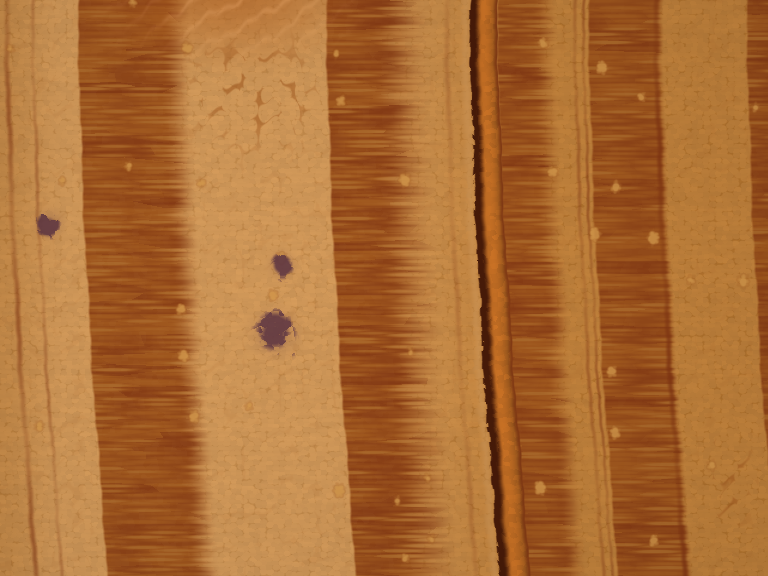
Write a Shadertoy shader that draws this texture.

```glsl
const vec3 DEEP = vec3(0.49, 0.20, 0.07);
const vec3 BROWN = vec3(0.61, 0.33, 0.11);
const vec3 TAN = vec3(0.68, 0.45, 0.20);
const vec3 PALE = vec3(0.79, 0.575, 0.335);
const vec3 OCHRE = vec3(0.73, 0.49, 0.225);
const vec3 FLECK = vec3(0.80, 0.57, 0.28);
const vec3 RIDGE = vec3(0.71, 0.40, 0.13);
const vec3 SHADOW = vec3(0.27, 0.10, 0.03);
const vec3 STAIN = vec3(0.34, 0.19, 0.25);

const float BEND = 0.052;        // sideways drift of the rings, top to bottom
const float RAGGED = 0.0012;     // wobble of ring edges
const float CRACK_LEFT = 0.816;
const float CRACK_RIGHT = 0.863;
const float FLECK_CELLS = 11.0;
const float FLECK_SHARE = 0.30;

// Dark rings: sharp start, middle of the fade, half width of the fade
const vec3 RINGS[5] = vec3[5](
    vec3(0.135, 0.308, 0.026), vec3(0.566, 0.698, 0.052), vec3(0.863, 0.948, 0.022),
    vec3(1.021, 1.146, 0.007), vec3(1.296, 1.500, 0.020));
// Thin veins: position, half width, strength
const vec3 VEINS[6] = vec3[6](
    vec3(0.012, 0.006, 0.55), vec3(0.057, 0.004, 0.35), vec3(0.776, 0.006, 0.22),
    vec3(0.998, 0.004, 0.40), vec3(1.013, 0.003, 0.50), vec3(1.139, 0.006, 0.75));
// Ink stains: centre, radius
const vec3 STAINS[3] = vec3[3](
    vec3(0.490, 0.540, 0.034), vec3(0.477, 0.422, 0.060), vec3(0.085, 0.612, 0.036));

vec2 hash2(vec2 p) {
    return fract(sin(vec2(dot(p, vec2(127.1, 311.7)), dot(p, vec2(269.5, 183.3)))) * 4375.85);
}

// Cellular noise: x = distance to the nearest point, y = random value of its cell
vec2 cellular(vec2 p) {
    vec2 base = floor(p), nearest = vec2(9.0, 0.0);
    for (int j = -1; j <= 1; j++)
    for (int i = -1; i <= 1; i++) {
        vec2 cell = base + vec2(i, j);
        float d = length(cell + 0.15 + 0.7 * hash2(cell) - p);
        if (d < nearest.x) nearest = vec2(d, hash2(cell + 41.3).x);
    }
    return nearest;
}

float wobble(float y) {
    return sin(y * 23.0) + 0.6 * sin(y * 71.0 + 1.3) + 0.4 * sin(y * 190.0 + 2.1);
}

// Soft disc-shaped or line-shaped falloff: 1 at zero distance, 0 at the radius
float falloff(float d, float radius) {
    return 1.0 - smoothstep(0.0, radius, abs(d));
}

void mainImage(out vec4 fragColor, in vec2 fragCoord) {
    vec2 uv = fragCoord / iResolution.xy;
    vec2 p = uv * vec2(4.0 / 3.0, 1.0);
    float px = 1.0 / iResolution.y;
    float down = 1.0 - uv.y;
    float u = p.x - BEND * pow(down, 1.7) + RAGGED * wobble(p.y);

    // Fibres and grain
    vec2 fine = cellular(p * vec2(9.0, 125.0));
    vec2 coarse = cellular(p * vec2(4.0, 55.0) + 17.0);
    float fibre = (1.0 - smoothstep(0.1, 0.75, fine.x)) * (0.3 + 0.7 * fine.y);
    float streak = 0.6 * fibre + 0.4 * coarse.y;
    vec2 grain = cellular(p * vec2(95.0, 120.0));
    vec2 lumps = cellular(p * 38.0 + 0.3 * wobble(p.x));

    // Pale wood
    vec3 pale = mix(PALE, OCHRE, smoothstep(0.55, 0.95, p.x));
    pale = mix(pale, TAN, 0.45 * (1.0 - smoothstep(0.0, 0.12, p.x)));
    pale *= 0.965 + 0.05 * grain.y + 0.035 * streak;
    pale -= 0.05 * smoothstep(0.55, 0.8, grain.x);

    // Dark rings
    float dark = 0.0;
    for (int i = 0; i < 5; i++) {
        vec3 r = RINGS[i];
        float fade = r.z * (1.0 + 0.5 * (streak - 0.4));
        float shift = 0.8 * r.z * (streak - 0.4);
        float start = smoothstep(r.x - px, r.x + px + 0.002, u);
        dark = max(dark, start * (1.0 - smoothstep(r.y - fade, r.y + fade, u + shift)));
    }
    vec3 ringColor = mix(DEEP, BROWN, clamp(0.15 + 1.5 * streak, 0.0, 1.0));
    ringColor = mix(ringColor, TAN, 0.5 * smoothstep(0.5, 0.9, fibre));
    vec3 color = mix(pale, ringColor, dark * (0.93 + 0.07 * grain.y));

    // Thin veins
    for (int i = 0; i < 6; i++) {
        vec3 v = VEINS[i];
        float broken = 0.7 + 0.3 * sin(p.y * 17.0 + v.x * 40.0);
        color = mix(color, DEEP, v.z * broken * falloff(u - v.x, v.y + px));
    }

    // Scuffed patch and worn pits
    float scuff = falloff(length((p - vec2(0.40, 1.02)) * vec2(0.55, 1.0)), 0.17);
    color = mix(color, BROWN * 1.12, 0.6 * scuff);
    float scratch = pow(0.5 + 0.5 * sin(p.x * 90.0 - p.y * 130.0 + wobble(p.x)), 8.0);
    color += 0.07 * scuff * scratch;
    float worn = falloff(length((p - vec2(0.44, 0.84)) * vec2(1.0, 1.2)), 0.16)
               + falloff(length((p - vec2(1.265, 0.17)) * vec2(2.0, 1.0)), 0.12);
    float pit = smoothstep(0.55, 0.72, lumps.x) * (0.15 + 0.85 * min(1.5 * worn, 1.0));
    color = mix(color, BROWN, 0.55 * pit * (1.0 - dark));

    // Pale flecks with a faint rim
    vec2 fleck = cellular(p * vec2(FLECK_CELLS, FLECK_CELLS * 0.85) + 5.0);
    float size = 0.05 + 0.22 * fleck.y;
    float reach = fleck.x + 0.06 * (grain.x - 0.4);
    float present = step(fleck.y, FLECK_SHARE);
    color = mix(color, BROWN, 0.3 * present * falloff(reach - size, 0.05));
    color = mix(color, FLECK, 0.85 * present * (1.0 - smoothstep(size - 0.05, size + 0.03, reach)));

    // Ink stains
    for (int i = 0; i < 3; i++) {
        vec3 s = STAINS[i];
        float area = falloff(length(p - s.xy), s.z);
        float blot = smoothstep(0.35, 0.75, area + 0.6 * (lumps.y - 0.5) + 0.35 * (grain.y - 0.5));
        color = mix(color, STAIN, min(0.18 * area + 0.8 * blot * step(0.01, area), 0.85));
    }

    // Crack: lit rim, shadow, rounded ridge
    float left = CRACK_LEFT + 0.004 * (grain.y - 0.5);
    float across = (u - left) / (CRACK_RIGHT + 0.007 * down - left);
    color = mix(color, PALE, 0.55 * falloff(u - left + 0.008, 0.012));
    vec3 ridge = RIDGE * (0.72 + 0.34 * sin(3.14 * clamp(across, 0.0, 1.0)) + 0.10 * (grain.y - 0.5));
    ridge = mix(SHADOW, ridge, smoothstep(0.16, 0.42, across));
    ridge = mix(ridge, DEEP, 0.8 * smoothstep(0.82, 1.0, across));
    float inside = smoothstep(left - px, left + px, u) * (1.0 - smoothstep(0.97, 1.03, across));
    color = mix(color, ridge, inside);

    // Uneven light
    color *= 1.02 - 0.07 * dot(uv - vec2(0.4, 0.5), uv - vec2(0.4, 0.5)) * 2.0;
    fragColor = vec4(clamp(color, 0.0, 1.0), 1.0);
}
```
